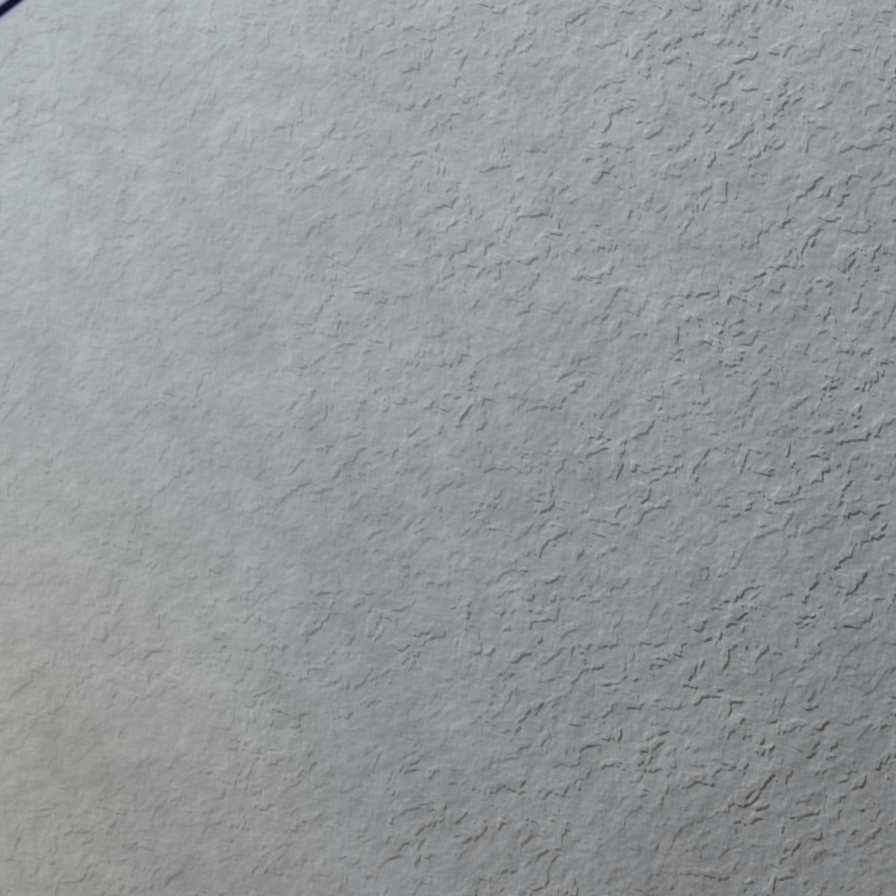
Reproduce this texture procedurally as a Shadertoy shader.

```glsl
// Rough grey plaster wall under raking light from the upper left.
// Warped gradient noise is cut into shallow plateaus; their slopes are shaded
// as creases and rims over a broad light falloff, rougher toward the right.

const float MID_TONE = 0.600;
const vec2  FALLOFF = vec2(-0.105, 0.122);      // tone change across the canvas
const vec3  COOL_TINT = vec3(0.974, 1.003, 1.022);
const vec3  NEUTRAL_TINT = vec3(0.992, 1.0, 1.008);
const vec3  WARM_TINT = vec3(1.010, 1.0, 0.980);
const vec3  CORNER_COLOR = vec3(0.09, 0.07, 0.17);
const vec2  LIGHT_DIR = vec2(-0.58, 0.815);
const vec2  STROKE_DIR = vec2(0.77, 0.638);     // creases rise to the right
const float STROKE_STRETCH = 1.25;
const float PLATEAU_SCALE = 44.0;
const float GRAIN_SCALE = 60.0;
const float SLOPE_STEP = 0.0019;
const float CREASE_DEPTH = 0.165;
const float RIM_LIGHT = 0.060;
const float GRAIN_DEPTH = 0.078;
const float BLOTCH_DEPTH = 0.030;
const float MOTTLE_DEPTH = 0.030;

vec2 hashGradient(vec2 cell) {
    vec3 q = fract(cell.xyx * vec3(0.1031, 0.1030, 0.0973));
    q += dot(q, q.yzx + 33.33);
    float angle = 6.28318 * fract((q.x + q.y) * q.z);
    return vec2(cos(angle), sin(angle));
}

float gradientNoise(vec2 p) {
    vec2 i = floor(p), f = p - i;
    vec2 w = f * f * f * (f * (f * 6.0 - 15.0) + 10.0);
    float a = dot(hashGradient(i), f);
    float b = dot(hashGradient(i + vec2(1, 0)), f - vec2(1, 0));
    float c = dot(hashGradient(i + vec2(0, 1)), f - vec2(0, 1));
    float d = dot(hashGradient(i + vec2(1, 1)), f - vec2(1, 1));
    return mix(mix(a, b, w.x), mix(c, d, w.x), w.y);
}

float fbm(vec2 p) {
    float sum = 0.0, gain = 1.0;
    for (int i = 0; i < 3; i++) {
        sum += gain * gradientNoise(p);
        p = mat2(1.62, 1.25, -1.25, 1.62) * p + 17.3;
        gain *= 0.62;
    }
    return sum;
}

// Flat-topped patches with steep, ragged borders
float plateauHeight(vec2 p) {
    vec2 across = vec2(-STROKE_DIR.y, STROKE_DIR.x);
    vec2 q = vec2(dot(p, STROKE_DIR) / STROKE_STRETCH, dot(p, across));
    q = q * PLATEAU_SCALE + 40.0;
    q += 0.5 * vec2(gradientNoise(q * 0.7 + 9.1), gradientNoise(q * 0.7 + 51.7));
    return smoothstep(-0.03, 0.36, fbm(q));
}

// Fine rotated crumbs, free of a visible lattice
float grainHeight(vec2 p) {
    return fbm(mat2(0.88, 0.47, -0.47, 0.88) * p * GRAIN_SCALE + 71.0);
}

void mainImage(out vec4 fragColor, in vec2 fragCoord) {
    vec2 p = fragCoord / iResolution.xy;

    // Broad light falloff, blotches and small smudges
    float tone = MID_TONE + dot(FALLOFF, p - 0.5);
    tone += BLOTCH_DEPTH * fbm(p * 6.0 + 3.0);
    tone += MOTTLE_DEPTH * fbm(p * 27.0 + 25.0);

    // Slopes along the light: lit faces fall toward it, creases fall away
    vec2 stepAlong = LIGHT_DIR * SLOPE_STEP;
    float slope = plateauHeight(p + stepAlong) - plateauHeight(p - stepAlong);
    float grain = grainHeight(p + stepAlong) - grainHeight(p - stepAlong);

    // Roughness grows to the right and comes in patches
    float roughness = mix(0.27, 1.05, smoothstep(0.0, 1.0, p.x + 0.12 * (0.5 - p.y)));
    float patches = 0.45 + 0.65 * smoothstep(-0.35, 0.3, fbm(p * 9.0 + 61.0));
    float crease = smoothstep(0.05, 0.95, slope);
    float rim = smoothstep(0.05, 0.95, -slope);
    tone += roughness * patches * (RIM_LIGHT * rim - CREASE_DEPTH * crease);
    tone -= GRAIN_DEPTH * mix(0.45, 1.0, roughness) * grain;

    // Cool above, neutral below, warm at the lower left
    vec3 tint = mix(NEUTRAL_TINT, COOL_TINT, smoothstep(0.0, 0.75, p.y));
    float warmth = (1.0 - smoothstep(0.0, 0.45, p.x)) * (1.0 - smoothstep(0.1, 0.8, p.y));
    tint = mix(tint, WARM_TINT, 0.7 * warmth);
    vec3 color = tone * tint;

    // Dark, violet-edged sliver crossing the upper left corner
    float sliver = abs(dot(p - vec2(0.0, 0.987), vec2(-0.6, 0.8)));
    float reach = 1.0 - smoothstep(0.02, 0.04, p.x);
    color = mix(color, color * vec3(0.88, 0.86, 1.0), reach * (1.0 - smoothstep(0.004, 0.016, sliver)));
    color = mix(color, CORNER_COLOR, reach * (1.0 - smoothstep(0.002, 0.008, sliver)));

    fragColor = vec4(clamp(color, 0.0, 1.0), 1.0);
}
```
